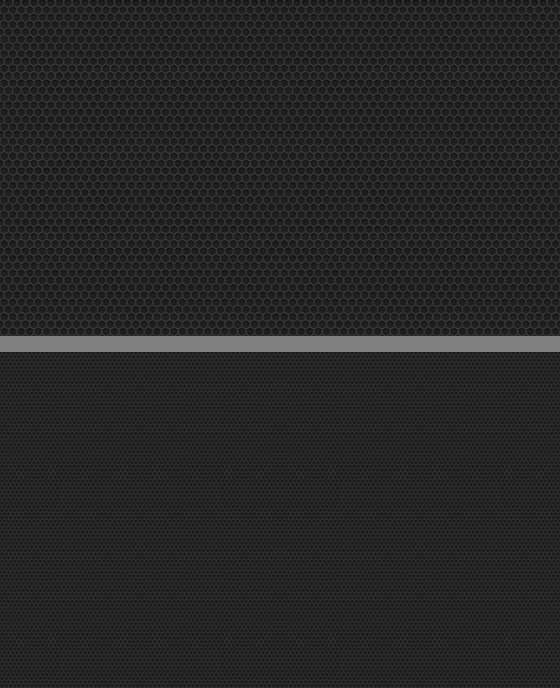
Top: one tile. Bottom: repeated 2 by 2.
A Shadertoy shader for this pattern:

```glsl
// Dark honeycomb mesh: grey hexagonal wires over recessed cells with a soft upper shadow.

const float COLUMNS = 66.0;         // cells across
const float ROW_PAIRS = 23.0;       // staggered row pairs down
const vec2 PHASE = vec2(0.0, 0.2);  // shift of the lattice, in repeats
const float WIRE_WIDTH = 0.17;      // in cell widths
const float SHADOW_DROP = 0.20;     // shadow offset, in cell widths
const float SHADOW_BLUR = 0.07;
const vec3 WIRE_COLOR = vec3(0.218);
const vec3 CELL_COLOR = vec3(0.121);
const vec3 SHADOW_COLOR = vec3(0.083);

const vec2 REPEAT = vec2(1.0, 1.7320508);  // one cell wide, two rows high

// Distance from the centre, measured across the flats of a pointy-top hexagon
float hexRadius(vec2 p) {
    p = abs(p);
    return max(p.x, dot(p, 0.5 * REPEAT));
}

// Offset from the nearest centre of two interleaved rectangular lattices
vec2 hexCell(vec2 p) {
    vec2 a = (fract(p / REPEAT) - 0.5) * REPEAT;
    vec2 b = (fract(p / REPEAT + 0.5) - 0.5) * REPEAT;
    return dot(a, a) < dot(b, b) ? a : b;
}

void mainImage(out vec4 fragColor, in vec2 fragCoord) {
    // Whole repeats fill the canvas, so opposite edges join
    vec2 uv = fragCoord / iResolution.xy;
    vec2 p = hexCell((uv * vec2(COLUMNS, ROW_PAIRS) + PHASE) * REPEAT);
    float pixel = COLUMNS / iResolution.x;
    float opening = 0.5 - 0.5 * WIRE_WIDTH;

    // Shadow cast downward by the upper wires
    float shadowEdge = hexRadius(p + vec2(0.0, SHADOW_DROP)) - opening;
    float blur = max(SHADOW_BLUR, 0.5 * pixel);
    float shadow = smoothstep(-blur, blur, shadowEdge);
    vec3 color = mix(CELL_COLOR, SHADOW_COLOR, shadow);

    // Wires with one-pixel edge coverage
    float wire = clamp((hexRadius(p) - opening) / pixel + 0.5, 0.0, 1.0);
    color = mix(color, WIRE_COLOR, wire);

    fragColor = vec4(color, 1.0);
}
```
